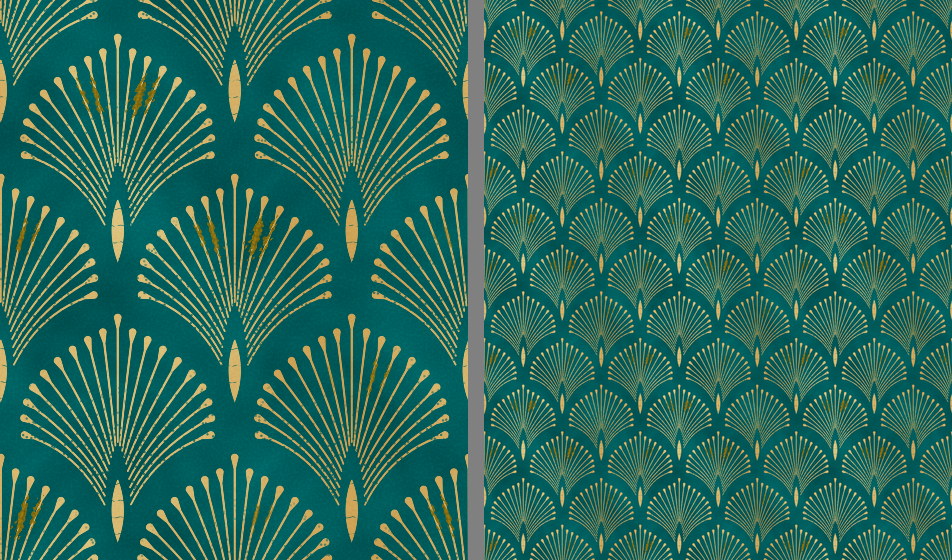
Left: one tile. Right: repeated 3 by 3.
This pattern is drawn by a WebGL 2 fragment shader. Its source:

```glsl
#version 300 es
precision highp float;
// Art deco peacock fans in worn gold on mottled teal paper, in a half-drop repeat.
// Each fan is a loop of tapered Bezier stems with teardrop ends over a pointed lens;
// layered sines and wrapping cellular noise give the mottling, grain and wear.

uniform vec2 u_resolution;
out vec4 fragColor;

#define COUNT vec2(2.0, 2.0)        // repeats across and down
#define CELL vec2(320.0, 384.0)     // design units per repeat
#define FIRST_TIP vec2(161.0, 45.0) // top of the first fan, from the upper left
#define STEMS 9                     // stems on each side of the middle one
#define BEAD 5.3                    // radius of the teardrop ends
#define WEAR 0.75                   // strength of the nicks in the gold
#define MOTTLE 0.085                // strength of the paper clouds
#define TEAL vec3(0.0, 0.358, 0.358)
#define GOLD_LIGHT vec3(0.87, 0.77, 0.50)
#define GOLD_DEEP vec3(0.79, 0.60, 0.29)
#define RUST vec3(0.53, 0.41, 0.03)

const float TAU = 6.283185;
// Rust strength of each fan: four per sublattice, row by row.
const float STAIN[8] = float[8](1.0, 0.0, 0.0, 0.35, 1.0, 0.45, 0.3, 0.9);

vec2 hash2(vec2 p) {
  return fract(sin(vec2(dot(p, vec2(127.1, 311.7)), dot(p, vec2(269.5, 183.3)))) * 43758.5);
}

// Distance to the nearest scattered point; wraps after n cells.
float cells(vec2 uv, vec2 n) {
  vec2 g = uv * n, i = floor(g), f = fract(g);
  float nearest = 4.0;
  for (int y = -1; y <= 1; y++)
    for (int x = -1; x <= 1; x++) {
      vec2 o = vec2(x, y);
      vec2 r = o + hash2(mod(i + o, n)) - f;
      nearest = min(nearest, dot(r, r));
    }
  return sqrt(nearest);
}

// Warped sines with whole frequencies, so the clouds wrap.
float clouds(vec2 uv) {
  vec2 a = TAU * uv, k = vec2(2.0, 1.0);
  float sum = 0.0, amp = 0.5;
  for (int i = 0; i < 7; i++) {
    sum += amp * sin(dot(a, k) + 1.7 * float(i));
    a += 0.6 * cos(a.yx * 2.0 + float(i)) / length(k);
    k = vec2(k.x - k.y, k.x + k.y);
    amp *= 0.8;
  }
  return sum;
}

// Segment whose radius runs from ra to rb.
float taper(vec2 p, vec2 a, vec2 b, float ra, float rb) {
  vec2 v = b - a;
  float h = clamp(dot(p - a, v) / dot(v, v), 0.0, 1.0);
  return length(p - a - v * h) - mix(ra, rb, h);
}

// Half of the fan; q.y runs down from the top.
float fan(vec2 q) {
  float d = 1e3;
  for (int i = 0; i <= STEMS; i++) {
    float t = float(i) / float(STEMS);
    vec2 root = vec2(18.0 * sin(t * TAU / 4.0), 177.0 + 86.0 * pow(t, 1.3));
    vec2 tip = vec2(127.0 * sin(1.7 * t) - 7.0 * max(sin(5.0 * t), 0.0),
                    8.0 + 14.0 * min(float(i), 1.0) + 146.0 * pow(t, 1.45));
    vec2 bend = root + (tip - root) * vec2(0.22 + 0.12 * t * t, 0.3 + 0.47 * t * t * t);
    vec2 a = root;
    for (int j = 1; j <= 12; j++) {
      float h = float(j) / 12.0;
      vec2 b = mix(mix(root, bend, h), mix(bend, tip, h), h);
      float w = mix(1.25, 1.6, h);
      d = min(d, taper(q, a, b, w, w));
      a = b;
    }
    vec2 dir = normalize(tip - bend);
    d = min(d, taper(q, tip + dir * 1.5, tip - dir * 15.0, BEAD, 1.4));
  }
  return d;
}

// Pointed lens below the fan, blunt at its top.
float lens(vec2 q) {
  float v = (q.y - 271.0) / 44.0;
  return max(q.x - 8.5 * (1.0 - v * v), 229.0 - q.y);
}

void main() {
  vec2 uv = gl_FragCoord.xy / u_resolution;
  vec2 p = vec2(uv.x, 1.0 - uv.y) * COUNT * CELL;
  float px = COUNT.y * CELL.y / u_resolution.y;

  // Paper
  float mottle = clouds(uv);
  float grain = cells(uv, vec2(170.0, 204.0)) - 0.5;
  float speck = cells(uv, vec2(80.0, 96.0));
  vec3 color = TEAL * (1.0 + MOTTLE * mottle + 0.13 * grain);

  // Gold leaf, paler toward the left
  float tone = 0.5 + 0.3 * sin(TAU * uv.x) + 0.15 * mottle - 0.25 * grain;
  vec3 gold = mix(GOLD_DEEP, GOLD_LIGHT, clamp(tone, 0.0, 1.0));

  for (int k = 0; k < 2; k++) {
    vec2 q = p - FIRST_TIP - 0.5 * CELL * float(k);
    vec2 id = floor((q + vec2(0.5 * CELL.x, 35.0)) / CELL);
    q -= id * CELL;
    id = mod(id, COUNT);
    float stain = STAIN[k * 4 + int(id.y) * 2 + int(id.x)] * (q.x > 0.0 ? 1.0 : 0.55);
    vec2 m = vec2(abs(q.x), q.y);
    float stems = fan(m), body = lens(m);

    // Nicks grow toward the roots; the lens cracks across
    float nick = (1.0 - smoothstep(0.1, 0.3, speck)) * smoothstep(50.0, 190.0, q.y + 30.0 * mottle);
    float crack = abs(fract((q.y + 0.8 * sin(0.4 * q.x + id.x)) / 23.0 + 0.3 * id.y) - 0.5) * 23.0;
    crack = (1.0 - smoothstep(0.3, 1.1, crack)) * smoothstep(0.15, 0.5, speck);
    float ink = smoothstep(0.5, -0.5, stems / px) * (1.0 - WEAR * nick);
    ink = max(ink, smoothstep(0.5, -0.5, body / px) * (1.0 - 0.6 * crack));
    color = mix(color, gold, ink);

    // Ragged rust that creeps off the stems
    vec2 s = m - vec2(35.0, 86.0);
    s.x += 0.35 * s.y;
    float patchy = length(s / vec2(19.0, 33.0)) + 0.5 * speck + 0.2 * sin(0.9 * s.x + 0.3 * s.y);
    float rust = stain * (1.0 - smoothstep(0.65, 1.2, patchy));
    float spread = smoothstep(1.0, -1.0, stems - 6.0 * rust * (1.1 - speck));
    color = mix(color, RUST * (1.0 - 0.35 * grain), spread * smoothstep(0.08, 0.4, rust) * 0.9);
  }
  fragColor = vec4(clamp(color, 0.0, 1.0), 1.0);
}
```
